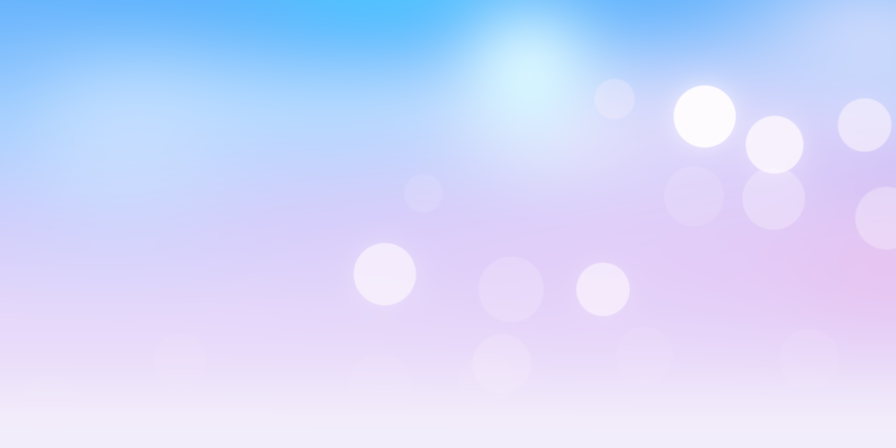
Write a Shadertoy shader that draws this background.

```glsl
// Soft pastel bokeh: a blue to lilac gradient with blurred glows and pale light discs.

// Hash without sine: two values in 0..1 from one number
vec2 hash21(float n) {
    vec3 h = fract(vec3(n) * vec3(0.1031, 0.1030, 0.0973));
    h += dot(h, h.yzx + 33.33);
    return fract((h.xx + h.yz) * h.zy);
}

// Blends a blurred elliptical patch of tint over the base
vec3 glow(vec3 base, vec2 p, vec2 center, vec2 size, vec3 tint, float strength) {
    vec2 q = (p - center) / size;
    return mix(base, tint, strength * exp(-dot(q, q)));
}

// Vertical sweep from near white, through lilac, to sky blue
vec3 sky(float y) {
    vec3 c = mix(vec3(0.95, 0.93, 0.98), vec3(0.91, 0.855, 0.98), smoothstep(0.02, 0.27, y));
    c = mix(c, vec3(0.83, 0.81, 0.985), smoothstep(0.22, 0.54, y));
    c = mix(c, vec3(0.70, 0.85, 1.0), smoothstep(0.46, 0.80, y));
    return mix(c, vec3(0.37, 0.70, 0.99), smoothstep(0.72, 1.03, y));
}

// Light disc with a smooth edge and a halo that grows with its opacity
vec3 disc(vec3 base, vec2 p, vec2 center, float radius, float opacity) {
    float d = length(p - center) - radius;
    float edge = 1.5 / iResolution.y;
    float halo = 0.35 * opacity * opacity * opacity * exp(-max(d, 0.0) * 40.0);
    float cover = opacity * (1.0 - smoothstep(-edge, edge, d));
    vec3 light = mix(vec3(0.96, 0.92, 0.985), vec3(1.0, 0.99, 1.0), opacity * opacity);
    return mix(base, light, max(cover, halo));
}

void mainImage(out vec4 fragColor, in vec2 fragCoord) {
    // Canvas height is one unit
    vec2 p = fragCoord / iResolution.y;
    vec3 col = sky(p.y);

    // Blue and cyan glows on the left and top
    col = glow(col, p, vec2(0.0, 0.86), vec2(0.20, 0.22), vec3(0.48, 0.72, 0.99), 0.45);
    col = glow(col, p, vec2(0.28, 0.66), vec2(0.24, 0.20), vec3(0.79, 0.88, 1.0), 0.65);
    col = glow(col, p, vec2(0.86, 1.04), vec2(0.28, 0.13), vec3(0.30, 0.78, 1.0), 0.75);

    // Lilac and pink wash on the right
    col = glow(col, p, vec2(1.70, 0.66), vec2(0.50, 0.22), vec3(0.86, 0.81, 0.98), 0.85);
    col = glow(col, p, vec2(1.95, 0.92), vec2(0.28, 0.18), vec3(0.83, 0.86, 0.99), 0.85);
    col = glow(col, p, vec2(1.55, 0.42), vec2(0.75, 0.18), vec3(0.90, 0.80, 0.97), 0.70);
    col = glow(col, p, vec2(2.02, 0.60), vec2(0.22, 0.13), vec3(0.82, 0.74, 0.96), 0.60);
    col = glow(col, p, vec2(2.00, 0.40), vec2(0.28, 0.15), vec3(0.91, 0.76, 0.94), 0.75);

    // Bright misty patch near the top
    col = glow(col, p, vec2(1.28, 0.69), vec2(0.24, 0.13), vec3(0.91, 0.88, 0.985), 0.70);
    col = glow(col, p, vec2(1.18, 0.83), vec2(0.15, 0.16), vec3(0.85, 0.97, 1.0), 0.90);

    // Faint discs drifting along the bottom
    for (int i = 0; i < 6; i++) {
        vec2 h = hash21(float(i) + 7.0);
        vec2 center = vec2((float(i) + 0.2 + 0.6 * h.x) / 3.0, 0.08 + 0.14 * h.y);
        col = disc(col, p, center, 0.06 + 0.02 * h.x, 0.13);
    }

    // Main discs: center, radius, opacity
    vec4 lights[12] = vec4[12](
        vec4(1.549, 0.562, 0.067, 0.20), vec4(1.727, 0.557, 0.070, 0.40),
        vec4(1.979, 0.513, 0.070, 0.42), vec4(1.141, 0.354, 0.073, 0.28),
        vec4(1.120, 0.188, 0.066, 0.32), vec4(0.945, 0.568, 0.043, 0.16),
        vec4(1.372, 0.779, 0.045, 0.35), vec4(1.930, 0.721, 0.060, 0.65),
        vec4(1.346, 0.354, 0.060, 0.72), vec4(0.859, 0.388, 0.070, 0.76),
        vec4(1.729, 0.677, 0.065, 0.84), vec4(1.573, 0.740, 0.070, 0.98));
    for (int i = 0; i < 12; i++) {
        col = disc(col, p, lights[i].xy, lights[i].z, lights[i].w);
    }

    fragColor = vec4(col, 1.0);
}
```
